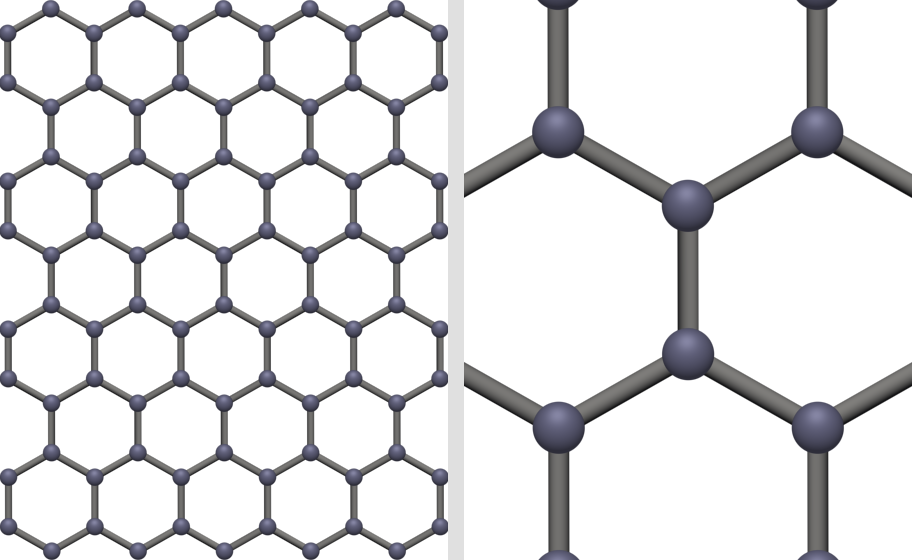
Left: the whole. Right: its middle third, enlarged.
Reproduce this pattern procedurally as a Shadertoy shader.

```glsl
// Honeycomb lattice of violet balls joined by shaded grey rods on white.

// Lengths are fractions of the canvas height.
const float COLUMN_STEP = 0.0771;   // sideways distance between atoms
const float CHAIN_STEP  = 0.1321;   // distance between zigzag chains
const float ZIGZAG      = 0.0219;   // half height of a zigzag
const float LEAN        = 0.0018;   // slight tilt of the columns
const float ATOM_RADIUS = 0.0155;
const float BOND_RADIUS = 0.0062;
const float LIGHT_VARIATION = 0.28; // change of light from rod to rod
const int COLUMNS = 11;
const int CHAINS  = 8;

const vec3 PAPER       = vec3(1.0);
const vec3 ATOM_COLOR  = vec3(0.365, 0.365, 0.465);
const vec3 GLOSS_COLOR = vec3(0.13, 0.13, 0.14);
const vec3 BOND_DARK   = vec3(0.08, 0.08, 0.085);
const vec3 BOND_LIGHT  = vec3(0.50, 0.495, 0.485);
const vec3 LIGHT       = vec3(0.05, 0.48, 0.87);

float hash(vec2 p) {
    return fract(sin(dot(p, vec2(127.1, 311.7))) * 4375.85);
}

bool pointsDown(ivec2 id) {
    return ((id.x + id.y) & 1) == 0;
}

// Chains are numbered from the top, columns from the left.
vec2 atomPosition(ivec2 id) {
    float x = (float(id.x) - 0.5 * float(COLUMNS - 1)) * COLUMN_STEP;
    float y = (0.5 * float(CHAINS - 1) - float(id.y)) * CHAIN_STEP;
    return vec2(x, y + (pointsDown(id) ? -ZIGZAG : ZIGZAG));
}

float coverage(float dist, float pixel) {
    return 1.0 - smoothstep(-0.8 * pixel, 0.8 * pixel, dist);
}

// Paints a lit cylinder from a to b.
void paintBond(inout vec3 color, vec2 p, vec2 a, vec2 b, float pixel, float seed) {
    vec2 along = b - a;
    float h = clamp(dot(p - a, along) / dot(along, along), 0.0, 1.0);
    float mask = coverage(length(p - a - along * h) - BOND_RADIUS, pixel);

    vec2 across = normalize(vec2(-along.y, along.x));
    float t = clamp(dot(p - a, across) / BOND_RADIUS, -1.0, 1.0);
    vec3 normal = vec3(across * t, sqrt(1.0 - t * t));
    vec3 light = normalize(LIGHT + vec3((seed - 0.5) * 2.0 * LIGHT_VARIATION, 0.0, 0.0));
    float diffuse = max(dot(normal, light), 0.0);
    color = mix(color, mix(BOND_DARK, BOND_LIGHT, diffuse), mask);
}

// Paints a lit sphere with a soft highlight.
void paintAtom(inout vec3 color, vec2 p, vec2 center, float pixel) {
    vec2 q = (p - center) / ATOM_RADIUS;
    float mask = coverage((length(q) - 1.0) * ATOM_RADIUS, pixel);
    vec3 normal = vec3(q, sqrt(max(1.0 - dot(q, q), 0.0)));
    float diffuse = max(dot(normal, normalize(LIGHT + vec3(-0.1, 0.0, 0.0))), 0.0);
    vec3 shade = ATOM_COLOR * (0.48 + 0.6 * diffuse) + GLOSS_COLOR * pow(diffuse, 14.0);
    color = mix(color, shade, mask);
}

void mainImage(out vec4 fragColor, in vec2 fragCoord) {
    float pixel = 1.0 / iResolution.y;
    vec2 p = (fragCoord - 0.5 * iResolution.xy) * pixel;
    p.x += LEAN * p.y;

    // Lattice cell whose top left atom is the first candidate
    ivec2 cell = ivec2(floor(vec2(
        p.x / COLUMN_STEP + 0.5 * float(COLUMNS - 1),
        0.5 * float(CHAINS - 1) - p.y / CHAIN_STEP)));
    vec3 color = PAPER;

    // Pass 0 draws the rods, pass 1 the balls above them
    for (int pass = 0; pass < 2; pass++)
    for (int dy = 0; dy < 2; dy++)
    for (int dx = 0; dx < 2; dx++) {
        ivec2 id = cell + ivec2(dx, dy);
        if (id.x < 0 || id.y < 0 || id.x >= COLUMNS || id.y >= CHAINS) continue;
        vec2 atom = atomPosition(id);
        if (pass == 1) {
            paintAtom(color, p, atom, pixel);
            continue;
        }
        float seed = hash(vec2(id));
        if (id.x < COLUMNS - 1)
            paintBond(color, p, atom, atomPosition(id + ivec2(1, 0)), pixel, seed);
        if (pointsDown(id) && id.y < CHAINS - 1)
            paintBond(color, p, atom, atomPosition(id + ivec2(0, 1)), pixel, seed);
    }
    fragColor = vec4(color, 1.0);
}
```
